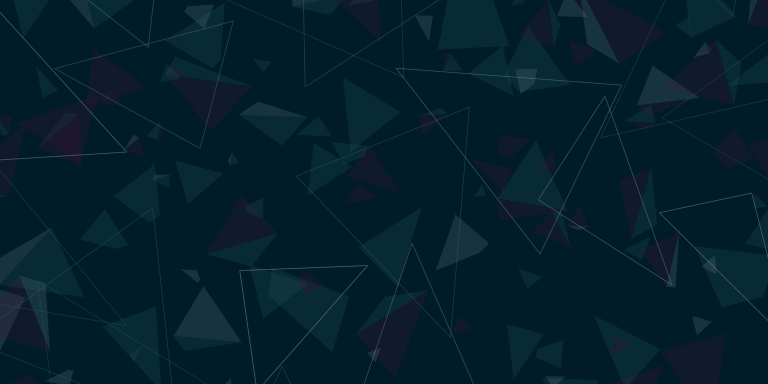
A WebGL 1 fragment shader for this background:

```glsl
precision highp float;
// Dark navy field scattered with translucent faceted shards and thin wire triangles.
// Every layer is a jittered cell grid: each cell owns one random triangle, and
// neighbouring cells are searched so that shapes may cross cell borders.

uniform vec2 u_resolution;

const vec3 NAVY = vec3(0.0, 0.108, 0.168);
const vec3 TEAL = vec3(0.16, 0.37, 0.38);
const vec3 MAROON = vec3(0.31, 0.05, 0.22);
const vec3 SILVER = vec3(0.46, 0.56, 0.57);
const float SHARD_ALPHA = 0.2;

vec3 hash3(vec2 cell, float seed) {
  vec3 p = fract(vec3(cell, seed) * vec3(0.1031, 0.1030, 0.0973) + 0.137);
  p += dot(p, p.yxz + 33.33);
  return fract((p.xxy + p.yzz) * p.zyx);
}

vec2 direction(float angle) {
  return vec2(cos(angle), sin(angle));
}

// Signed distance to the line a-b, positive on its right side
float edgeDistance(vec2 p, vec2 a, vec2 b) {
  vec2 e = normalize(b - a);
  return dot(p - a, vec2(e.y, -e.x));
}

float segmentDistance(vec2 p, vec2 a, vec2 b) {
  vec2 e = b - a;
  return length(p - a - e * clamp(dot(p - a, e) / dot(e, e), 0.0, 1.0));
}

// Antialiased coverage of a counterclockwise triangle
float triangleFill(vec2 p, vec2 a, vec2 b, vec2 c, float pixel) {
  float d = max(edgeDistance(p, a, b), max(edgeDistance(p, b, c), edgeDistance(p, c, a)));
  return clamp(0.5 - d / pixel, 0.0, 1.0);
}

// Coverage of a line that may be thinner than one pixel
float lineFill(float d, float width, float pixel) {
  float soft = max(width, pixel);
  return (1.0 - smoothstep(0.0, soft, d)) * min(1.0, 1.4 * width / pixel);
}

// Corner of an irregular triangle around a centre
vec2 corner(vec2 centre, float radius, float turn, float index, vec2 jitter) {
  float angle = turn + index * 2.0944 + (jitter.x - 0.5);
  return centre + radius * mix(0.5, 1.0, sqrt(jitter.y)) * direction(angle);
}

vec3 pickTint(float h, float tealShare, float maroonShare) {
  if (h < tealShare) return TEAL;
  return h < tealShare + maroonShare ? MAROON : SILVER;
}

// Filled triangles, most with a second facet hinged on one edge.
// Radii are fractions of the cell; shares are (teal, maroon).
vec3 paintShards(vec3 base, vec2 p, float size, vec2 radii, float density,
                 vec2 shares, float seed, float pixel) {
  vec2 home = floor(p / size);
  for (int j = -1; j <= 1; j++) {
    for (int i = -1; i <= 1; i++) {
      vec2 cell = home + vec2(float(i), float(j));
      vec3 place = hash3(cell, seed);
      vec3 style = hash3(cell, seed + 1.0);
      vec3 bend = hash3(cell, seed + 2.0);
      vec3 facet = hash3(cell, seed + 3.0);
      vec3 reach = hash3(cell, seed + 4.0);
      if (style.x > density) continue;

      vec2 centre = (cell + mix(vec2(0.1), vec2(0.9), place.xy)) * size;
      float radius = size * mix(radii.x, radii.y, style.y);
      float turn = 6.2832 * place.z;
      vec2 a = corner(centre, radius, turn, 0.0, vec2(bend.x, reach.x));
      vec2 b = corner(centre, radius, turn, 1.0, vec2(bend.y, reach.y));
      vec2 c = corner(centre, radius, turn, 2.0, vec2(bend.z, reach.z));
      vec3 tint = pickTint(style.z, shares.x, shares.y);
      base = mix(base, tint, SHARD_ALPHA * triangleFill(p, a, b, c, pixel));

      if (facet.x < 0.7) {
        vec2 outward = vec2(b.y - a.y, a.x - b.x);
        vec2 tip = mix(a, b, facet.y) + outward * mix(0.16, 0.36, fract(facet.x * 9.0));
        vec3 facetTint = pickTint(facet.z, 0.42, 0.2);
        base = mix(base, facetTint, SHARD_ALPHA * triangleFill(p, b, a, tip, pixel));
      }
    }
  }
  return base;
}

// Large faint outlines
vec3 paintWires(vec3 base, vec2 p, float size, float width, float seed, float pixel) {
  vec2 home = floor(p / size);
  for (int j = -1; j <= 1; j++) {
    for (int i = -1; i <= 1; i++) {
      vec2 cell = home + vec2(float(i), float(j));
      vec3 place = hash3(cell, seed);
      vec3 bend = hash3(cell, seed + 1.0);
      vec3 reach = hash3(cell, seed + 2.0);
      float radius = size * mix(0.5, 0.95, reach.x);
      float turn = 6.2832 * place.z;
      vec2 centre = (cell + place.xy) * size;
      vec2 a = corner(centre, radius, turn, 0.0, bend.xy);
      vec2 b = corner(centre, radius, turn, 1.0, bend.yz);
      vec2 c = corner(centre, radius, turn, 2.0, bend.zx);
      float d = min(segmentDistance(p, a, b),
                    min(segmentDistance(p, b, c), segmentDistance(p, c, a)));
      vec3 tint = mix(TEAL, SILVER, step(0.5, reach.y));
      base = mix(base, tint, mix(0.25, 0.5, reach.z) * lineFill(d, width, pixel));
    }
  }
  return base;
}

void main() {
  float pixel = 1.0 / u_resolution.y;
  vec2 p = gl_FragCoord.xy * pixel;
  vec3 color = NAVY;
  color = paintShards(color, p, 0.22, vec2(0.32, 0.72), 0.95, vec2(0.55, 0.35), 11.0, pixel);
  color = paintShards(color, p + 3.7, 0.17, vec2(0.15, 0.32), 0.6, vec2(0.35, 0.35), 23.0, pixel);
  color = paintWires(color, p + 1.3, 0.46, 0.0024, 37.0, pixel);
  gl_FragColor = vec4(color, 1.0);
}
```
